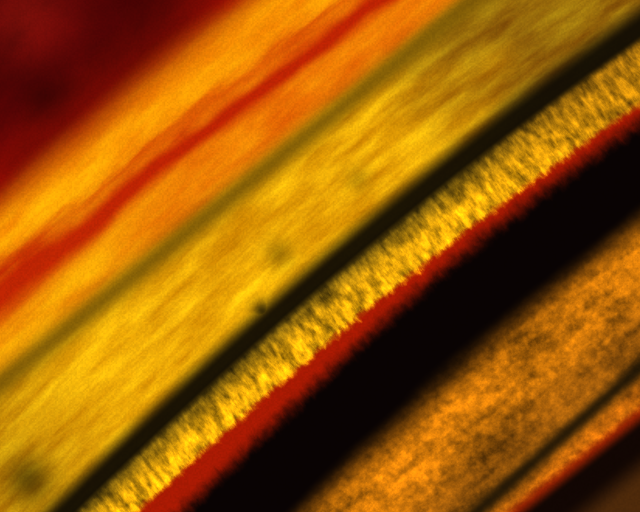
Give the GLSL for this texture, as a Shadertoy shader.

```glsl
// Diagonal amber fibres under a microscope: soft, slightly bowed bands of red,
// gold, olive and black. Each border is a parabola with its own blur; noise
// stretched along the bands gives the fibres, and finer noise the grain.

float hash(vec2 p) {
    vec3 q = fract(p.xyx * vec3(0.1031, 0.1030, 0.0973));
    q += dot(q, q.yzx + 33.33);
    return fract((q.x + q.y) * q.z);
}

float noise(vec2 p) {
    vec2 i = floor(p), f = fract(p);
    f = f * f * (3.0 - 2.0 * f);
    return mix(mix(hash(i), hash(i + vec2(1, 0)), f.x),
               mix(hash(i + vec2(0, 1)), hash(i + vec2(1, 1)), f.x), f.y);
}

// Layered noise, centred on zero
float fbm(vec2 p) {
    float sum = 0.0, amp = 0.5;
    for (int i = 0; i < 4; i++) {
        sum += amp * (noise(p) - 0.5);
        p = mat2(1.6, 1.1, -1.1, 1.6) * p + 7.3;
        amp *= 0.55;
    }
    return sum;
}

// Approximate signed distance above the curve y = a + b x + c x^2
float above(vec2 p, float a, float b, float c) {
    return 0.77 * (p.y - a - p.x * (b + c * p.x));
}

float soft(float d, float blur) { return smoothstep(-blur, blur, d); }

float glow(float d, float width) { return exp(-d * d / (width * width)); }

void mainImage(out vec4 fragColor, in vec2 fragCoord) {
    vec2 p = fragCoord / iResolution.y;

    // Distances to the band borders, from upper left to lower right
    float redEdge = above(p, 0.593, 0.83, 0.0);
    float streak = above(p, 0.427, 0.80, -0.04);
    float olive = above(p, 0.25, 0.81, 0.0);
    float seam = above(p, -0.1225, 1.02, -0.129);
    float rim = above(p, -0.2596, 0.998, -0.123);
    float lower = above(p, -0.6186, 1.103, -0.128);
    float groove = above(p, -0.819, 0.88, 0.0);
    float lowRim = above(p, -0.78, 0.786, 0.0);
    float corner = above(p, -0.912, 0.80, 0.0);

    // Coordinates along and across the bowed fibres
    vec2 q = vec2(dot(p, vec2(0.78, 0.62)), seam);
    float cloud = fbm(q * vec2(6.0, 11.0) + 3.0);
    float fibre = fbm(q * vec2(11.0, 55.0));
    float bristle = fbm(q * vec2(95.0, 38.0) + 11.0);
    float speckle = fbm(p * 75.0 + 20.0);

    // Broad golden fibre, darker toward both ends
    vec3 col = vec3(0.94, 0.68, 0.03);
    col = mix(col, vec3(0.76, 0.54, 0.03), smoothstep(0.38, 0.0, q.x));
    col = mix(col, vec3(0.57, 0.39, 0.04),
              smoothstep(0.98, 1.38, q.x + 0.3 * cloud));
    col += vec3(0.28, 0.34, 0.06) * fibre + vec3(0.16, 0.18, 0.02) * cloud;
    col *= 1.0 - 0.3 * glow(length(p - vec2(0.546, 0.503)), 0.028)
               - 0.2 * glow(length(p - vec2(0.70, 0.65)), 0.025)
               - 0.5 * glow(length(p - vec2(0.057, 0.063)), 0.045);

    // Orange fibre with its red streak and olive border
    vec3 orange = mix(vec3(0.95, 0.60, 0.02), vec3(0.93, 0.48, 0.02),
                      smoothstep(0.3, 0.95, q.x));
    orange = mix(orange, vec3(1.0, 0.64, 0.02), soft(streak - 0.05, 0.035));
    orange += vec3(0.15, 0.32, 0.02) * (cloud + 0.6 * fibre);
    float streakWidth = mix(0.052, 0.019, smoothstep(0.0, 0.7, q.x));
    float redness = glow(streak + 0.035 * cloud, streakWidth);
    redness += 0.35 * glow(streak - 0.04 + 0.03 * fibre, 0.011);
    orange = mix(orange, vec3(0.73, 0.12, 0.01), min(redness, 0.95));
    col = mix(col, orange, soft(olive - 0.015, 0.014));
    col = mix(col, vec3(0.49, 0.35, 0.025), 0.92 * glow(olive, 0.024));

    // Deep red field
    vec3 red = mix(vec3(0.56, 0.05, 0.01), vec3(0.33, 0.015, 0.015),
                   smoothstep(0.0, 0.15, redEdge));
    red += vec3(0.14, 0.04, 0.02) * glow(length(p - vec2(0.05, 0.97)), 0.09);
    red *= 1.0 + 0.5 * cloud - 0.4 * glow(length(p - vec2(0.09, 0.81)), 0.05);
    col = mix(col, red, soft(redEdge + 0.035 * cloud, 0.048));

    // Bristly strip below the seam: olive, then gold
    float toRim = clamp(rim / max(rim - seam, 0.02), 0.0, 1.0);
    vec3 strip = mix(vec3(0.93, 0.66, 0.04), vec3(0.42, 0.32, 0.05),
                     smoothstep(0.25, 0.85, toRim));
    strip = mix(strip, vec3(0.62, 0.40, 0.04), 0.7 * smoothstep(1.0, 1.5, q.x));
    strip *= 1.0 + 1.1 * bristle + 0.4 * speckle + 0.3 * fibre;
    col = mix(strip, col, soft(seam + 0.016, 0.01));

    // Dark seam, blurred above and crisp below, with a small knot
    float shade = smoothstep(-0.034, -0.014, seam)
                * (1.0 - smoothstep(0.002, 0.046, seam));
    shade = max(shade, 0.85 * glow(length(p - vec2(0.513, 0.392)), 0.021));
    col = mix(col, vec3(0.07, 0.05, 0.015), 0.96 * shade);

    // Red rim fading into the black gap
    float rough = rim + 0.014 * bristle + 0.01 * speckle;
    float rimWidth = mix(0.06, 0.026, smoothstep(0.2, 1.2, q.x));
    vec3 gap = mix(vec3(0.035, 0.012, 0.01), vec3(0.66, 0.10, 0.01),
                   soft(rough + rimWidth, 0.024));
    col = mix(gap, col, soft(rough, 0.009));

    // Lower amber fibre, groove and second rim
    vec3 amber = mix(vec3(0.56, 0.32, 0.04), vec3(0.82, 0.47, 0.04),
                     soft(groove - 0.09, 0.055));
    amber = mix(vec3(0.72, 0.38, 0.04), amber, soft(groove + 0.02, 0.02));
    amber *= 1.0 + 0.7 * cloud + 0.5 * fibre + 0.65 * speckle;
    amber = mix(amber, vec3(0.10, 0.07, 0.02), 0.88 * glow(groove, 0.017));
    vec3 base = mix(vec3(0.30, 0.16, 0.04), vec3(0.07, 0.025, 0.01),
                    soft(corner, 0.03));
    base = mix(base, vec3(0.58, 0.13, 0.01), soft(lowRim + 0.018, 0.014));
    amber = mix(base, amber, soft(lowRim + 0.008 * speckle, 0.012));
    col = mix(amber, col, soft(lower + 0.02 * cloud, 0.043));

    // Fine grain, scaled by brightness
    col *= 1.0 + 0.09 * (noise(p * 330.0) - 0.5);
    fragColor = vec4(clamp(col, 0.0, 1.0), 1.0);
}
```
